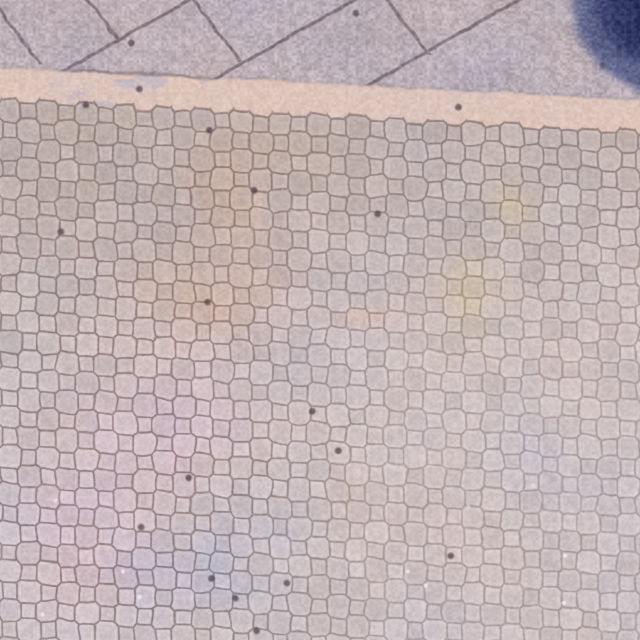
Reproduce this texture procedurally as a WebGL 2 fragment shader.

```glsl
#version 300 es
precision highp float;
// Worn paving seen from above: a checkerboard of large and small rounded stones,
// a pale kerb strip, diagonal slabs above it and a blue shadow in the corner.
// Stones come from the two nearest rounded boxes; grain and stains from value noise.

uniform vec2 u_resolution;
out vec4 outColor;

const vec2 ANCHOR = vec2(0.498, 0.6233);    // centre of one large stone
const vec2 PITCH = vec2(0.0302, 0.0300);
const float ROW_DROP = 0.00150;             // fall of a row per stone
const float LAST_ROW = 6.0;
const float LARGE_HALF = 0.59;
const float SMALL_HALF = 0.40;
const float JOINT_WIDTH = 0.17;
const float SLAB_PITCH = 0.257;
const vec2 SHADOW_CENTRE = vec2(1.042, 1.0);
const float SHADOW_RADIUS = 0.147;

const vec3 STONE_LIGHT = vec3(0.800, 0.752, 0.758);
const vec3 STONE_DARK = vec3(0.745, 0.690, 0.676);
const vec3 JOINT = vec3(0.560, 0.495, 0.490);
const vec3 KERB = vec3(0.865, 0.770, 0.735);
const vec3 KERB_GREY = vec3(0.780, 0.730, 0.760);
const vec3 SLAB = vec3(0.735, 0.685, 0.715);
const vec3 SLAB_JOINT = vec3(0.450, 0.390, 0.430);
const vec3 SHADOW_EDGE = vec3(0.390, 0.410, 0.560);
const vec3 SHADOW_CORE = vec3(0.190, 0.220, 0.390);

float hash(vec2 p) {
    return fract(sin(dot(p, vec2(127.1, 311.7))) * 43758.5453);
}

float noise(vec2 p) {
    vec2 i = floor(p), f = fract(p);
    f = f * f * (3.0 - 2.0 * f);
    return mix(mix(hash(i), hash(i + vec2(1, 0)), f.x),
               mix(hash(i + vec2(0, 1)), hash(i + vec2(1, 1)), f.x), f.y);
}

float fbm(vec2 p) {
    return 0.54 * noise(p) + 0.29 * noise(p * 2.1 + 7.3) + 0.17 * noise(p * 4.3 + 3.1);
}

float roundBox(vec2 p, float halfSize, float radius) {
    vec2 q = abs(p) - halfSize + radius;
    return length(max(q, 0.0)) + min(max(q.x, q.y), 0.0) - radius;
}

float stain(vec2 p, vec2 centre, vec2 size) {
    vec2 q = (p - centre) / size;
    return exp(-dot(q, q));
}

// Sparse round specks: one possible speck per cell.
float specks(vec2 p, float cells, float chance, float seed) {
    vec2 id = floor(p * cells);
    vec2 at = 0.25 + 0.5 * vec2(hash(id + seed), hash(id + seed + 5.7));
    float spot = 1.0 - smoothstep(0.06, 0.20, length(fract(p * cells) - at));
    return spot * step(hash(id + seed + 9.2), chance);
}

// Colour of the paving; "border" is positive inside the paved rows.
vec3 paving(vec2 p, out float border) {
    vec2 g = vec2((p.x - ANCHOR.x) / PITCH.x, 0.0);
    g.y = (p.y - ANCHOR.y + ROW_DROP * g.x) / PITCH.y;
    g += 0.16 * (vec2(noise(p * 45.0), noise(p * 45.0 + 31.0)) - 0.5);
    float first = 9.0, second = 9.0, paved = 9.0, bare = 9.0;
    vec2 stone = vec2(0.0);
    for (int k = 0; k < 9; k++) {
        vec2 id = floor(g + 0.5) + vec2(k % 3 - 1, k / 3 - 1);
        vec2 jitter = 0.09 * (vec2(hash(id), hash(id + 17.0)) - 0.5);
        bool large = mod(id.x + id.y, 2.0) < 0.5;
        float d = roundBox(g - id - jitter, large ? LARGE_HALF : SMALL_HALF, large ? 0.27 : 0.12);
        if (d < first) { second = first; first = d; stone = id; }
        else second = min(second, d);
        if (id.y <= LAST_ROW) paved = min(paved, d);
        else bare = min(bare, d);
    }
    border = bare - paved;
    float lightness = smoothstep(0.75, 0.25, p.y - 0.15 * p.x + 0.25 * (fbm(p * 5.0) - 0.5));
    vec3 col = mix(STONE_DARK, STONE_LIGHT, lightness);
    col += 0.045 * (hash(stone + 2.0) - 0.5);
    float gap = second - first;
    float joint = 1.0 - smoothstep(0.02, JOINT_WIDTH, gap);
    float wear = mix(0.85, 0.45, smoothstep(0.25, 0.7, p.x) * smoothstep(0.85, 0.4, p.y));
    col += 0.025 * smoothstep(0.15, 0.24, gap) * smoothstep(0.5, 0.3, gap);
    return mix(col, JOINT, joint * (wear + 0.3 * (fbm(p * 22.0) - 0.5)));
}

// Dark seams between the diagonal slabs.
float slabSeams(vec2 p) {
    float depth = 1.0 - p.y;
    float wobble = 0.006 * (noise(p * 60.0) - 0.5);
    float rising = p.x + 1.76 * (depth - 0.1016) - 0.117 + wobble;
    float n = clamp(floor(rising / SLAB_PITCH + 0.5), 0.0, 2.0);
    float d = abs(rising - n * SLAB_PITCH) * 0.49;
    vec4 start = vec4(-0.012, 0.137, 0.303, 0.605);
    vec4 reach = vec4(0.098, 0.061, 0.095, 0.083);
    for (int i = 0; i < 4; i++) {
        float falling = abs(p.x - start[i] - 0.76 * depth + wobble) * 0.8;
        d = min(d, max(falling, depth - reach[i]));
    }
    return 1.0 - smoothstep(0.0008, 0.0042, d);
}

void main() {
    vec2 p = gl_FragCoord.xy / u_resolution;
    float border;
    vec3 stones = paving(p, border);

    // Kerb strip and slabs
    float greyPart = smoothstep(0.07, 0.14, p.x) * smoothstep(0.36, 0.28, p.x);
    float patches = smoothstep(0.42, 0.58, fbm(p * vec2(25.0, 55.0)));
    vec3 kerb = mix(KERB, KERB_GREY, greyPart * patches);
    float kerbTop = p.y - (0.896 - 0.051 * p.x) + 0.009 * (fbm(p * 28.0) - 0.5);
    vec3 slabs = SLAB + 0.06 * (fbm(p * 14.0) - 0.5);
    slabs = mix(slabs, SLAB_JOINT, 0.75 * slabSeams(p));
    vec3 col = mix(kerb, slabs, smoothstep(-0.003, 0.003, kerbTop));
    col -= 0.13 * (1.0 - smoothstep(0.0, 0.005, abs(kerbTop))) * (0.4 + greyPart);

    // Paving and its dark upper rim
    col = mix(col, stones, smoothstep(-0.08, 0.08, border));
    col = mix(col, JOINT, 0.7 * (1.0 - smoothstep(0.03, 0.2, abs(border))));

    // Warm and cool stains
    float field = smoothstep(0.86, 0.78, p.y);
    float warm = stain(p, vec2(0.34, 0.53), vec2(0.12, 0.07)) + 0.7 * stain(p, vec2(0.36, 0.71), vec2(0.07, 0.1));
    warm += 0.8 * stain(p, vec2(0.57, 0.505), vec2(0.05, 0.02));
    float yellow = stain(p, vec2(0.74, 0.54), vec2(0.05, 0.07)) + stain(p, vec2(0.8, 0.68), vec2(0.04));
    float violet = stain(p, vec2(0.25, 0.33), vec2(0.13, 0.1)) + stain(p, vec2(0.14, 0.16), vec2(0.12));
    float blue = stain(p, vec2(0.85, 0.31), vec2(0.08, 0.06)) + stain(p, vec2(0.38, 0.11), vec2(0.14, 0.09));
    vec3 tint = warm * vec3(0.04, -0.005, -0.04) + yellow * vec3(0.015, 0.01, -0.045);
    tint += violet * vec3(0.012, -0.012, 0.025) + blue * vec3(-0.035, -0.01, 0.02);
    col += field * tint * (0.4 + 1.2 * fbm(p * 18.0));
    col += 0.04 * (fbm(p * 9.0 + 4.0) - 0.5) * vec3(1.0, 0.3, -1.0);

    // Scattered specks
    col = mix(col, vec3(0.35, 0.29, 0.31), 0.8 * specks(p, 26.0, 0.025, 3.0));
    col = mix(col, vec3(0.94, 0.92, 0.95), 0.8 * specks(p, 40.0, 0.03, 8.0) * smoothstep(0.45, 0.1, p.y));

    // Corner shadow
    float toShadow = length(p - SHADOW_CENTRE) - SHADOW_RADIUS + 0.014 * (fbm(p * 30.0) - 0.5);
    vec3 shadow = mix(SHADOW_CORE, SHADOW_EDGE, smoothstep(-0.075, -0.01, toShadow));
    shadow += 0.1 * (fbm(p * 45.0) - 0.5);
    col = mix(col, shadow, smoothstep(0.012, -0.014, toShadow));

    // Fine grain, coarser on the slabs
    float grain = noise(p * 260.0) + 0.6 * noise(p * 150.0 + 11.0) - 0.8;
    col += grain * mix(0.06, 0.12, smoothstep(-0.003, 0.003, kerbTop));
    outColor = vec4(clamp(col, 0.0, 1.0), 1.0);
}
```
